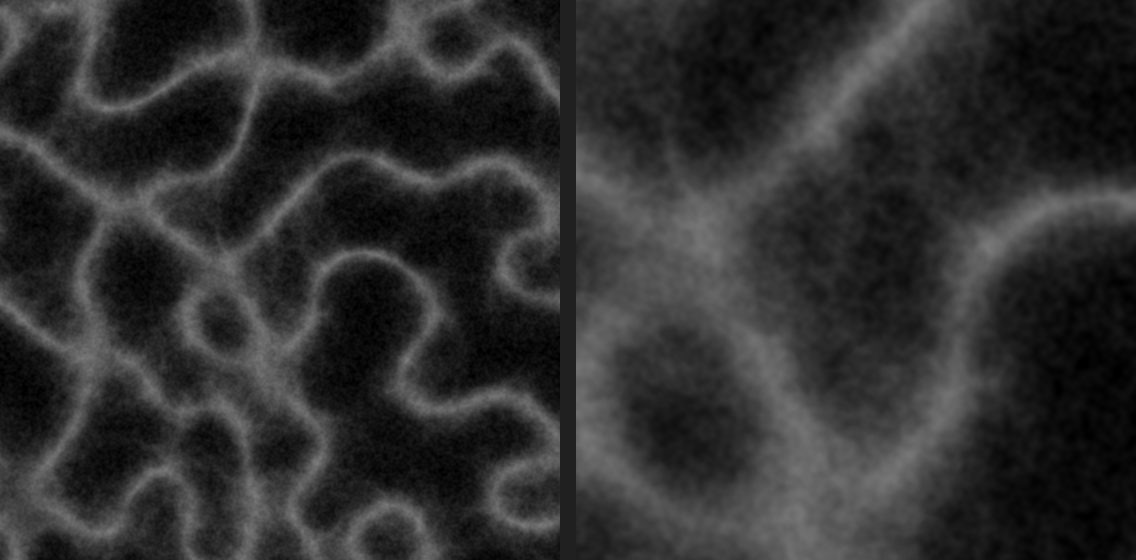
Left: the whole. Right: its middle third, enlarged.
Give the GLSL for this texture, as a Shadertoy shader.

```glsl
const float BASE_CELLS = 4.9;      // noise cells across the canvas
const int   FINE_OCTAVES = 5;
const float FIRST_FINE = 0.36;     // strength of the first finer octave
const float GAIN = 0.52;           // strength of each following octave
const float LACUNARITY = 2.03;
const float CREST_SOFTNESS = 0.018; // rounds the top of each vein
const float VEIN_CALM = 0.35;      // share of fine detail left on the veins
const float VEIN_REACH = 0.2;      // depth at which fine detail is full
const float WARP_AMOUNT = 0.012;
const float WARP_FREQUENCY = 11.0;
const float FALLOFF = 4.9;         // darkening away from the veins
const float BRIGHTNESS = 0.53;
const float GRAIN_CELLS = 75.0;
const float GRAIN_STRENGTH = 0.05;
const float TAU = 6.2831853;
const vec2  SEED = vec2(37.3, 61.7);
const mat2  TURN = mat2(0.8, 0.6, -0.6, 0.8);

// Integer hash of a lattice point, 0 to 1
float hash(ivec2 cell) {
    uint h = uint(cell.x) * 374761393u + uint(cell.y) * 668265263u;
    h = (h ^ (h >> 13)) * 1274126177u;
    h = (h ^ (h >> 16)) * 2246822519u;
    h ^= h >> 15;
    return float(h & 65535u) / 65536.0;
}

// Slope contribution of one lattice corner
float cornerSlope(ivec2 cell, ivec2 corner, vec2 local) {
    float angle = TAU * hash(cell + corner);
    return dot(vec2(cos(angle), sin(angle)), local - vec2(corner));
}

float gradientNoise(vec2 p) {
    ivec2 cell = ivec2(floor(p));
    vec2 f = fract(p);
    vec2 fade = f * f * f * (f * (f * 6.0 - 15.0) + 10.0);
    float low = mix(cornerSlope(cell, ivec2(0, 0), f),
                    cornerSlope(cell, ivec2(1, 0), f), fade.x);
    float high = mix(cornerSlope(cell, ivec2(0, 1), f),
                     cornerSlope(cell, ivec2(1, 1), f), fade.x);
    return mix(low, high, fade.y);
}

// Noise folded at zero, with a rounded crease
float foldedNoise(vec2 p) {
    float n = gradientNoise(p);
    return sqrt(n * n + CREST_SOFTNESS * CREST_SOFTNESS);
}

// Near zero along the veins, large inside the hollows
float hollowDepth(vec2 p) {
    float mainDepth = foldedNoise(p);
    float fineDepth = 0.0;
    float amplitude = FIRST_FINE;
    for (int i = 0; i < FINE_OCTAVES; i++) {
        p = TURN * p * LACUNARITY + SEED;
        fineDepth += amplitude * foldedNoise(p);
        amplitude *= GAIN;
    }
    // Calm detail keeps the main veins continuous
    float detail = mix(VEIN_CALM, 1.0, smoothstep(0.0, VEIN_REACH, mainDepth));
    return mainDepth + detail * fineDepth;
}

// Two layers of fine mottling
float grain(vec2 uv) {
    vec2 p = uv * GRAIN_CELLS + SEED;
    return gradientNoise(p) + gradientNoise(TURN * p * LACUNARITY);
}

void mainImage(out vec4 fragColor, in vec2 fragCoord) {
    vec2 uv = fragCoord / iResolution.y;

    // Gentle sine warp bends the veins
    vec2 warp = WARP_AMOUNT * sin(WARP_FREQUENCY * uv.yx + vec2(0.4, 2.1));
    float depth = hollowDepth((uv + warp) * BASE_CELLS + SEED);

    // Exponential falloff gives glowing crests and dim hollows
    float grey = BRIGHTNESS * exp(-FALLOFF * depth);
    grey += GRAIN_STRENGTH * grain(uv);
    fragColor = vec4(vec3(clamp(grey, 0.0, 1.0)), 1.0);
}
```
